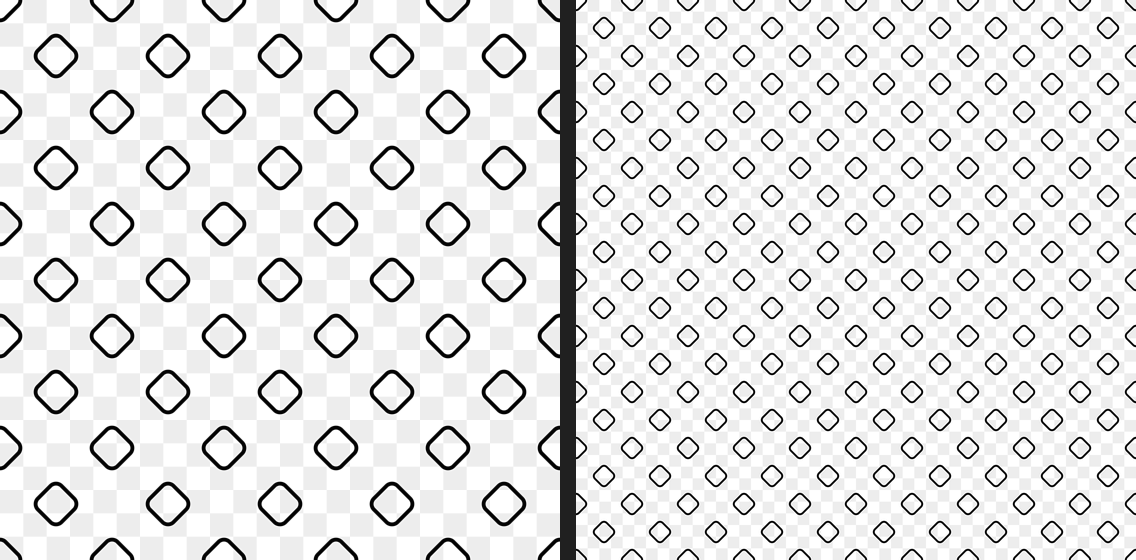
Left: one tile. Right: repeated 2 by 2.
Reproduce this pattern procedurally as a Shadertoy shader.

```glsl
// Rounded diamond rings in a half-drop layout over a pale checkerboard.
// Five cells each way hold a ring at the centre and at the shared corners;
// each ring is a rotated rounded-box distance, and the checker is 24 by 24.

const float PI = 3.14159265;

// Signed distance to a square of the given half side with rounded corners,
// standing on one corner.
float roundedDiamond(vec2 p, float halfSide, float radius) {
    vec2 turned = abs(vec2(p.x + p.y, p.x - p.y)) * sqrt(0.5) - halfSide;
    return length(max(turned, 0.0)) + min(max(turned.x, turned.y), 0.0) - radius;
}

// 1 on even squares and 0 on odd ones, with edges one pixel wide.
float checker(vec2 uv, float squares, float pixel) {
    vec2 wave = sin(PI * squares * uv) / (PI * squares * pixel);
    vec2 side = clamp(2.0 * wave, -1.0, 1.0);
    return 0.5 + 0.5 * side.x * side.y;
}

void mainImage(out vec4 fragColor, in vec2 fragCoord) {
    vec2 uv = fragCoord / iResolution.xy;
    float pixel = 1.0 / iResolution.y;

    // Background
    vec3 color = mix(vec3(1.0), vec3(0.93), checker(uv, 24.0, pixel));

    // Fold the cell so that centre and corner rings share one origin
    vec2 cell = abs(fract(uv * 5.0) - 0.5);
    if (cell.x + cell.y > 0.5) cell = 0.5 - cell;

    // Distance to the ring's centre line, in cells
    float ring = abs(roundedDiamond(cell, 0.0794, 0.0697));
    float soft = 5.0 * pixel * 0.75;

    // Thin white halo, then the black line
    color = mix(color, vec3(1.0), 0.8 * (1.0 - smoothstep(0.022, 0.036, ring)));
    color = mix(color, vec3(0.01), 1.0 - smoothstep(-soft, soft, ring - 0.0172));

    fragColor = vec4(color, 1.0);
}
```
